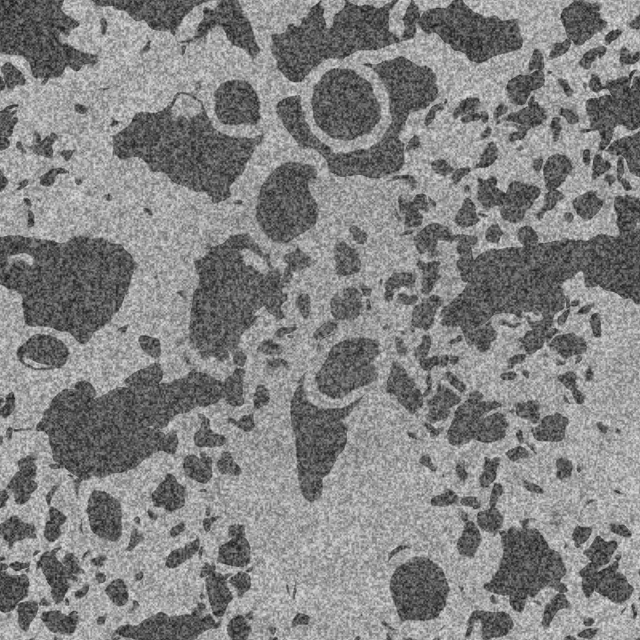
Write a Shadertoy shader that draws this texture.

```glsl
// Tomographic slice of porous shelly rock: pale matrix, dark pores, ring bands and grain.

const float MATRIX_TONE = 0.64;
const float PORE_TONE = 0.34;
const float FINE_GRAIN = 0.14;
const float COARSE_GRAIN = 0.10;
const float FINE_GRAIN_CELLS = 400.0;
const float COARSE_GRAIN_CELLS = 230.0;
const float EDGE = 0.002;
const float SHELL_WALL = 0.008;
const float RING_CONTRAST = 0.05;
const float CENTRE_FADE = 0.10;
const float BEDDING_ANGLE = 0.7;
const float ANGLE_SPREAD = 2.4;
const vec2 SCAN_CENTRE = vec2(0.5);

// Integer hash giving three values in 0..1
vec3 hash3(vec2 cell, float seed) {
    uvec3 v = uvec3(ivec3(vec3(cell, seed))) * 1664525u + 1013904223u;
    v.x += v.y * v.z; v.y += v.z * v.x; v.z += v.x * v.y;
    v ^= v >> 16u;
    v.x += v.y * v.z; v.y += v.z * v.x; v.z += v.x * v.y;
    return vec3(v >> 8u) / 16777216.0;
}

// Smooth value noise, three channels
vec3 noise3(vec2 p, float seed) {
    vec2 cell = floor(p), f = fract(p);
    f = f * f * (3.0 - 2.0 * f);
    vec3 low = mix(hash3(cell, seed), hash3(cell + vec2(1, 0), seed), f.x);
    vec3 high = mix(hash3(cell + vec2(0, 1), seed), hash3(cell + vec2(1, 1), seed), f.x);
    return mix(low, high, f.y);
}

vec2 wobble(vec2 p, float cells, float amount, float seed) {
    return (noise3(p * cells, seed).xy - 0.5) * amount;
}

// Distance to ellipses on a jittered grid; radius and aspect are min/max ranges
float scatter(vec2 p, float cells, float share, vec2 radius, vec2 aspect, float seed) {
    p *= cells;
    vec2 home = floor(p);
    float nearest = 1.0;
    for (int y = -1; y <= 1; y++)
    for (int x = -1; x <= 1; x++) {
        vec2 cell = home + vec2(x, y);
        vec3 place = hash3(cell, seed);
        vec3 form = hash3(cell, seed + 1.0);
        if (place.z > share) continue;
        vec2 q = p - cell - mix(vec2(0.15), vec2(0.85), place.xy);
        float angle = BEDDING_ANGLE + (form.x - 0.5) * ANGLE_SPREAD;
        float c = cos(angle), s = sin(angle);
        q = vec2(c * q.x + s * q.y, c * q.y - s * q.x);
        float major = mix(radius.x, radius.y, form.y);
        float minor = major * mix(aspect.x, aspect.y, form.z);
        nearest = min(nearest, (length(q / vec2(major, minor)) - 1.0) * minor);
    }
    return nearest / cells;
}

// Signed distance to pore space, negative inside pores
float poreDistance(vec2 p) {
    vec2 ragged = wobble(p, 32.0, 0.030, 11.0) + wobble(p, 75.0, 0.011, 12.0);
    vec2 bent = p + wobble(p, 9.0, 0.10, 10.0) + ragged;
    vec2 crumbled = p + ragged * 0.9;

    // Large cavities holding loose pale fragments
    float pores = scatter(bent, 4.5, 0.58, vec2(0.40, 0.65), vec2(0.40, 0.75), 20.0);
    float fragments = scatter(crumbled, 11.0, 0.26, vec2(0.20, 0.50), vec2(0.22, 0.60), 30.0);
    pores = max(pores, -fragments);

    // Spongy clusters of small pores
    float sponge = noise3(p * 4.0, 40.0).x;
    float small = scatter(crumbled, 20.0, 0.75, vec2(0.25, 0.62), vec2(0.40, 0.90), 50.0);
    float tiny = scatter(crumbled, 40.0, 0.30, vec2(0.20, 0.50), vec2(0.45, 0.95), 60.0);
    pores = min(pores, min(small, tiny) + max(0.0, 0.5 - sponge) * 0.09);

    // Shells: pale wall around a hollow, some with a grain inside
    float shell = scatter(p + ragged * 0.45, 4.0, 0.34, vec2(0.18, 0.32), vec2(0.55, 0.90), 70.0);
    pores = max(pores, SHELL_WALL - shell);
    float hollow = max(shell + SHELL_WALL, -fragments);
    return min(pores, hollow);
}

// Concentric scanner bands and faint vertical streaks across the middle
float scanBands(vec2 p) {
    vec2 ray = p - SCAN_CENTRE;
    float r = length(ray);
    float arcs = noise3(vec2(r * 38.0, 0.5), 80.0).x - 0.5;
    float patchy = 0.4 + 0.8 * noise3(p * 3.0, 81.0).x;
    float darkRim = exp(-pow((r - 0.21) / 0.018, 2.0)) + exp(-pow((r - 0.49) / 0.012, 2.0));
    float streak = noise3(vec2(p.x * 170.0, p.y * 14.0), 82.0).x - 0.5;
    float belt = exp(-pow(ray.y / 0.035, 2.0) - pow(ray.x / 0.25, 2.0));
    return RING_CONTRAST * (arcs * patchy - 0.7 * darkRim * patchy + 1.6 * streak * belt);
}

void mainImage(out vec4 fragColor, in vec2 fragCoord) {
    vec2 p = fragCoord / iResolution.y;
    float matrix = smoothstep(-EDGE, EDGE, poreDistance(p));
    float r = length(p - SCAN_CENTRE);

    // Contrast rises away from the scan centre
    float fade = (r - 0.38) * CENTRE_FADE;
    float tone = mix(PORE_TONE - fade, MATRIX_TONE + fade, matrix) + scanBands(p);

    // Two sizes of sensor grain
    float fine = noise3(p * FINE_GRAIN_CELLS, 90.0).x * 2.0 - 1.0;
    float coarse = noise3(p * COARSE_GRAIN_CELLS, 91.0).x * 2.0 - 1.0;
    tone += FINE_GRAIN * fine + COARSE_GRAIN * coarse;
    fragColor = vec4(vec3(clamp(tone, 0.0, 1.0)), 1.0);
}
```
